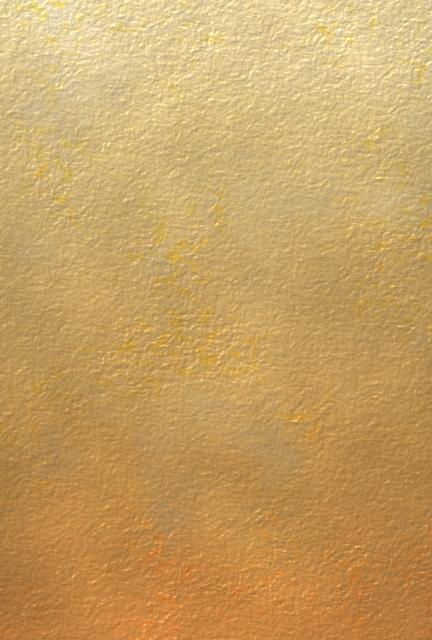
Write a Shadertoy shader that draws this texture.

```glsl
// Golden stucco wall: fine raking-light grain over mottled plaster, pale at the top and copper below.

float hash(vec2 p) {
    vec3 q = fract(vec3(p.xyx) * vec3(0.1031, 0.1030, 0.0973));
    q += dot(q, q.yzx + 33.33);
    return fract((q.x + q.y) * q.z);
}

float cornerSlope(vec2 cell, vec2 offset) {
    float angle = 6.2832 * hash(cell);
    return dot(vec2(cos(angle), sin(angle)), offset);
}

// Gradient noise, roughly -0.7 to 0.7
float noise(vec2 p) {
    vec2 i = floor(p), f = p - i;
    vec2 u = f * f * f * (f * (f * 6.0 - 15.0) + 10.0);
    vec2 e = vec2(0.0, 1.0);
    return mix(mix(cornerSlope(i, f), cornerSlope(i + e.yx, f - e.yx), u.x),
               mix(cornerSlope(i + e.xy, f - e.xy), cornerSlope(i + e.yy, f - e.yy), u.x), u.y);
}

float fbm(vec2 p) {
    float sum = 0.0, amp = 1.0;
    for (int k = 0; k < 5; k++) {
        sum += amp * noise(p);
        p = mat2(1.6, 1.2, -1.2, 1.6) * p + 17.3;
        amp *= 0.55;
    }
    return sum;
}

// Plaster height: trowel ridges, crumbs and sand
float plaster(vec2 p) {
    p += 0.006 * vec2(noise(p * 28.0), noise(p * 28.0 + 51.0));
    float ridges = noise(p * vec2(48.0, 66.0) + 9.0);
    float crumbs = noise(p * vec2(112.0, 136.0) + 40.0);
    float sand = noise(p * vec2(205.0, 230.0) + 80.0);
    return 0.75 * ridges + 0.8 * crumbs + 0.5 * sand;
}

// Base colour from copper at the foot to pale gold at the head
vec3 wallColor(float y) {
    vec3 c = mix(vec3(0.79, 0.52, 0.26), vec3(0.74, 0.55, 0.29), smoothstep(0.0, 0.24, y));
    c = mix(c, vec3(0.77, 0.62, 0.37), smoothstep(0.2, 0.52, y));
    c = mix(c, vec3(0.81, 0.70, 0.47), smoothstep(0.46, 0.78, y));
    return mix(c, vec3(0.90, 0.82, 0.62), smoothstep(0.74, 1.0, y));
}

void mainImage(out vec4 fragColor, in vec2 fragCoord) {
    vec2 uv = fragCoord / iResolution.xy;
    vec2 p = fragCoord / iResolution.y;

    // Cloudy mottling bends the vertical gradient
    float cloud = fbm(p * 4.0 + 3.0);
    vec3 color = wallColor(clamp(uv.y + 0.09 * cloud, 0.0, 1.0));
    color *= 1.0 + 0.09 * fbm(p * 6.5 + 21.0);

    // Greyer worn areas
    float worn = smoothstep(0.1, 0.7, fbm(p * 5.0 + 60.0));
    color = mix(color, vec3(dot(color, vec3(0.35, 0.5, 0.15))), 0.18 * worn);

    // Saturated yellow flecks gathered in loose patches, oranger low down
    float patches = smoothstep(-0.05, 0.55, fbm(p * 5.5 + 35.0));
    float flecks = smoothstep(-0.05, 0.45, fbm(p * vec2(42.0, 56.0) + 12.0));
    vec3 tint = mix(vec3(1.07, 0.97, 0.82), vec3(1.02, 0.98, 0.65), smoothstep(0.1, 0.4, uv.y));
    color *= mix(vec3(1.0), tint, flecks * (0.15 + 0.85 * patches));

    // Raking light from the upper left
    vec2 toLight = 0.0027 * vec2(-0.6, 0.8);
    float slope = plaster(p) - plaster(p + toLight);
    float rough = 0.8 + 0.25 * patches + 0.2 * smoothstep(0.6, 1.0, uv.y) - 0.2 * worn;
    float shade = 0.22 * rough * slope;
    color *= 1.0 + clamp(shade, -0.3, 0.2);
    color += vec3(0.16, 0.17, 0.14) * smoothstep(0.04, 0.22, shade);

    // Glow at the top left, darker edges and lower corners
    color += vec3(0.06, 0.07, 0.08) * exp(-7.0 * length(uv - vec2(0.12, 1.0)));
    float side = pow(abs(2.0 * uv.x - 1.0), 3.0);
    color *= 1.0 - side * mix(0.13, 0.03, smoothstep(0.0, 0.8, uv.y));

    fragColor = vec4(clamp(color, 0.0, 1.0), 1.0);
}
```
